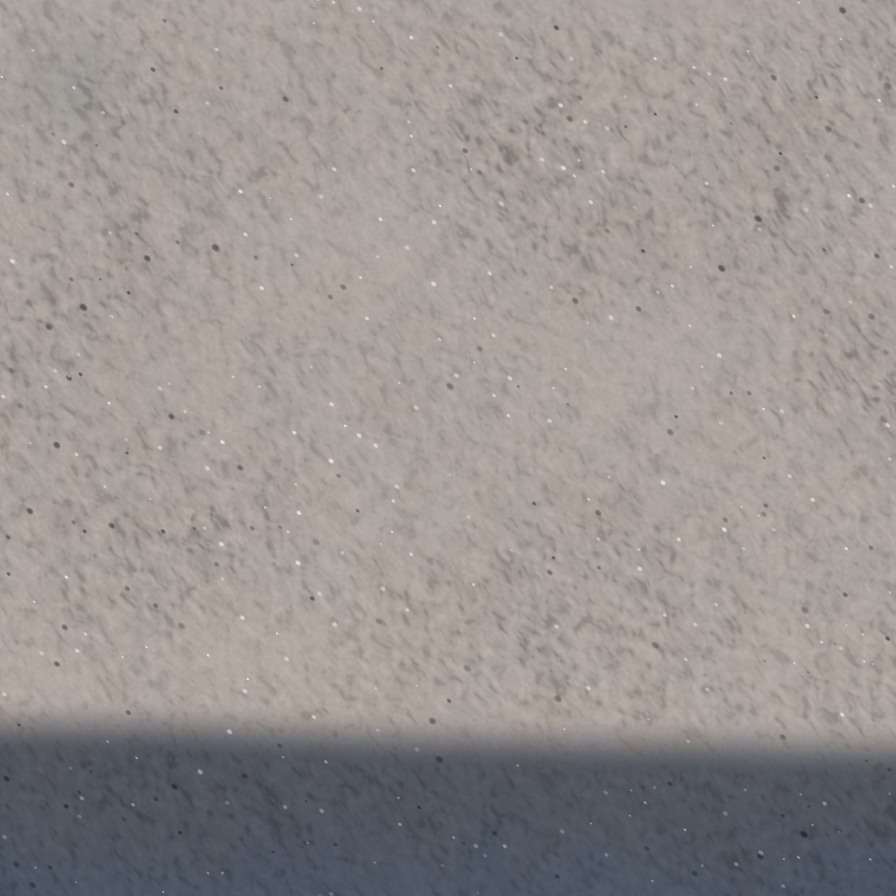
A three.js fragment shader for this texture:

```glsl
// Sunlit concrete with a soft shadow band along the bottom edge.
// Layered value noise gives mottling and slanted grain; jittered cells
// scatter pale mineral flecks and small dark pits.
#define LIT_COLOR vec3(0.655, 0.623, 0.602)
#define SHADE_COLOR vec3(0.315, 0.330, 0.362)
#define EDGE_LEFT 0.190
#define EDGE_DROP 0.029
#define EDGE_SOFT 0.031
#define GRAIN_SCALE 150.0
#define GRAIN_DEPTH 0.21
#define MOTTLE_DEPTH 0.085
#define FLECK_CELLS 42.0
#define PIT_CELLS 34.0

varying vec2 vUv;

float hash(vec2 p) {
  return fract(sin(dot(p, vec2(127.1, 311.7))) * 43758.5453);
}

float noise(vec2 p) {
  vec2 i = floor(p), f = fract(p);
  f = f * f * (3.0 - 2.0 * f);
  return mix(mix(hash(i), hash(i + vec2(1.0, 0.0)), f.x),
             mix(hash(i + vec2(0.0, 1.0)), hash(i + 1.0), f.x), f.y);
}

float fbm(vec2 p) {
  float sum = 0.0, amp = 0.5;
  for (int i = 0; i < 5; i++) {
    sum += amp * noise(p);
    p = mat2(0.8, 0.6, -0.6, 0.8) * p * 2.03 + 7.3;
    amp *= 0.5;
  }
  return sum / 0.96875;
}

// Soft round patch, 1 at its centre
float patchAt(vec2 p, vec2 center, vec2 radius) {
  vec2 d = (p - center) / radius;
  return exp(-dot(d, d));
}

// One jittered dot per cell, kept only where the cell hash is below density
float dots(vec2 p, float cells, float density, float size, float seed) {
  vec2 q = p * cells, base = floor(q);
  float cover = 0.0;
  for (int y = -1; y <= 1; y++) {
    for (int x = -1; x <= 1; x++) {
      vec2 id = base + vec2(float(x), float(y));
      vec2 jitter = vec2(hash(id + seed), hash(id + seed + 19.7));
      float pick = hash(id + seed + 53.1);
      float radius = size * mix(0.5, 1.2, hash(id + seed + 81.3));
      vec2 d = q - id - jitter;
      d.x += 0.35 * d.y;
      float dotMask = 1.0 - smoothstep(radius * 0.3, radius, length(d));
      cover = max(cover, dotMask * step(pick, density) * (1.0 - 0.6 * pick / density));
    }
  }
  return cover;
}

// Elongated grain running from upper left to lower right
float slantedGrain(vec2 p) {
  vec2 along = vec2(0.60, -0.80), across = vec2(0.80, 0.60);
  vec2 q = vec2(dot(p, along) * 0.55, dot(p, across)) * GRAIN_SCALE;
  q += 0.9 * (vec2(noise(p * 60.0), noise(p * 60.0 + 31.0)) - 0.5);
  return 0.62 * noise(q) + 0.38 * noise(q * 1.9 + 13.0) - 0.5;
}

void main() {
  vec2 p = vUv;

  // Broad worn and rough areas
  float rough = patchAt(p, vec2(0.95, 0.86), vec2(0.08, 0.10))
    + patchAt(p, vec2(0.97, 0.60), vec2(0.08, 0.12))
    + patchAt(p, vec2(0.59, 0.82), vec2(0.12, 0.09))
    + patchAt(p, vec2(0.26, 0.40), vec2(0.07, 0.05))
    + patchAt(p, vec2(0.74, 0.31), vec2(0.18, 0.10))
    + patchAt(p, vec2(0.05, 0.65), vec2(0.06, 0.08));
  float worn = patchAt(p, vec2(0.41, 0.71), vec2(0.07, 0.07))
    + patchAt(p, vec2(0.18, 0.57), vec2(0.10, 0.06))
    + patchAt(p, vec2(0.78, 0.64), vec2(0.10, 0.08))
    + patchAt(p, vec2(0.10, 0.25), vec2(0.25, 0.05));
  float cloud = fbm(p * 7.0 + 3.0) - 0.5;
  float roughness = clamp(0.8 + 0.4 * rough - 0.35 * worn - 0.9 * cloud, 0.35, 1.5);

  // Surface brightness, with darker hollows stronger than ridges
  float grain = slantedGrain(p);
  float hollow = smoothstep(0.10, 0.36, -grain);
  float fine = noise(p * 310.0) - 0.5;
  float streak = noise(vec2(p.x * 150.0, p.y * 5.0)) - 0.5;
  float tone = 1.0 + MOTTLE_DEPTH * cloud + 0.022 * (worn - rough);
  tone += roughness * (GRAIN_DEPTH * grain - 0.07 * hollow);
  tone += 0.045 * fine + 0.014 * streak + 0.012;

  // Slightly tilted penumbra, roughened by the surface
  float edge = EDGE_LEFT - EDGE_DROP * p.x;
  edge += 0.006 * (noise(vec2(p.x * 9.0, 4.0)) - 0.5) + 0.014 * grain;
  float light = smoothstep(edge - EDGE_SOFT, edge + EDGE_SOFT, p.y);

  // Warm sunlight, cooler skylight toward the bottom
  vec3 lit = LIT_COLOR + vec3(0.012, 0.009, 0.004) * patchAt(p, vec2(0.2, 0.26), vec2(0.7, 0.09));
  lit -= vec3(0.045, 0.025, 0.025) * patchAt(p, vec2(0.08, 0.91), vec2(0.06, 0.07));
  vec3 shade = SHADE_COLOR + vec3(-0.018, 0.0, 0.018) * (1.0 - smoothstep(0.0, 0.15, p.y));
  vec3 color = mix(shade, lit, light) * tone;
  color += vec3(0.010, 0.001, -0.009) * (noise(p * 24.0) - 0.5);

  // Dark pits and bright mineral flecks
  float pits = dots(p, PIT_CELLS, 0.12, 0.16, 5.0);
  float flecks = dots(p, FLECK_CELLS, 0.16, 0.14, 23.0);
  color *= 1.0 - 0.42 * pits;
  color += flecks * mix(vec3(0.26, 0.28, 0.29), vec3(0.23), light);
  gl_FragColor = vec4(clamp(color, 0.0, 1.0), 1.0);
}
```
